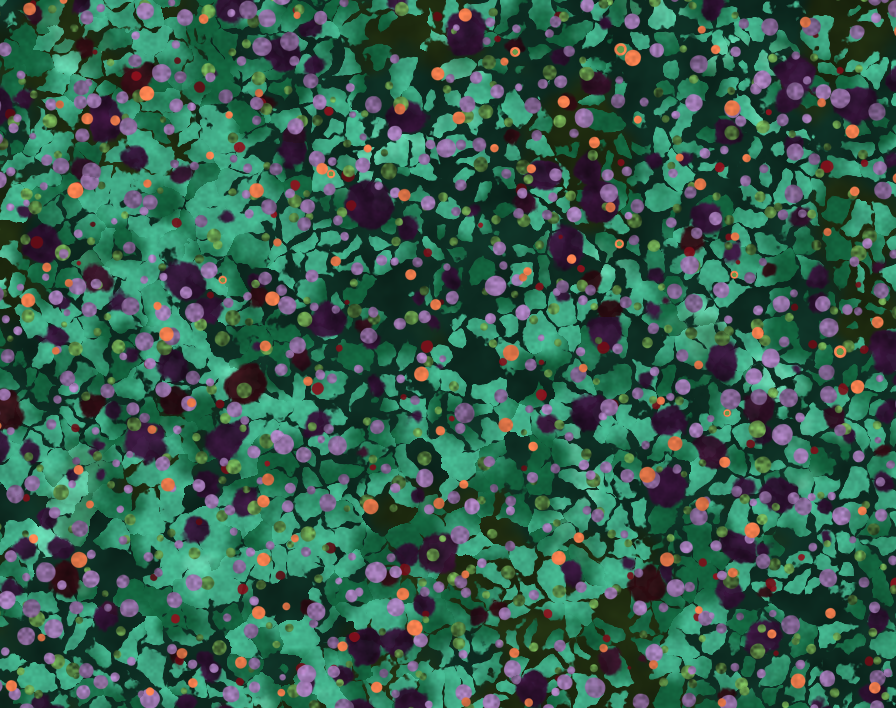
Reproduce this texture procedurally as a Shadertoy shader.

```glsl
// Abstract paint: broken teal patches over dark green, with purple blots and scattered lilac, green and orange dots.

// Colours
const vec3 PALE_TEAL   = vec3(0.25, 0.66, 0.52);
const vec3 MID_GREEN   = vec3(0.07, 0.37, 0.23);
const vec3 DEEP_GREEN  = vec3(0.05, 0.17, 0.13);
const vec3 OLIVE_BROWN = vec3(0.13, 0.16, 0.04);
const vec3 PURPLE      = vec3(0.19, 0.06, 0.20);
const vec3 MAROON      = vec3(0.19, 0.04, 0.07);
const vec3 RED         = vec3(0.46, 0.05, 0.09);
const vec3 LILAC       = vec3(0.60, 0.45, 0.67);
const vec3 LEAF        = vec3(0.40, 0.60, 0.29);
const vec3 ORANGE      = vec3(0.90, 0.47, 0.29);

// Sizes, in canvas heights or repeats per height
const float PATCH_FREQ  = 27.0;
const float GAP_WIDTH   = 0.17;
const float GAP_RAGGED  = 0.95;
const float DARK_CELLS  = 0.08;
const float WARP        = 0.022;
const float BLOT_RAGGED = 0.024;
const float GRAIN_FREQ  = 210.0;

float hash(vec2 p) {
    return fract(sin(dot(p, vec2(127.1, 311.7))) * 43758.5453);
}

float noise(vec2 p) {
    vec2 i = floor(p), f = fract(p);
    f = f * f * (3.0 - 2.0 * f);
    return mix(mix(hash(i), hash(i + vec2(1, 0)), f.x),
               mix(hash(i + vec2(0, 1)), hash(i + vec2(1, 1)), f.x), f.y);
}

float fbm(vec2 p) {
    float sum = 0.0, amp = 0.533;
    for (int i = 0; i < 4; i++) {
        sum += amp * noise(p);
        p = mat2(1.6, 1.2, -1.2, 1.6) * p + 7.3;
        amp *= 0.5;
    }
    return sum;
}

// Irregular cells: x = distance to the border, y = random value of the cell
vec2 patches(vec2 q) {
    float nearest = 9.0, second = 9.0, id = 0.0;
    for (int y = -1; y <= 1; y++)
    for (int x = -1; x <= 1; x++) {
        vec2 cell = floor(q) + vec2(x, y);
        float d = length(cell + vec2(hash(cell), hash(cell + 31.7)) - q);
        second = min(second, max(d, nearest));
        if (d < nearest) { nearest = d; id = hash(cell + 5.1); }
    }
    return vec2(second - nearest, id);
}

// Scattered discs: x = signed distance, y = distance over radius, z = random value
vec3 scatter(vec2 p, float freq, float density, float rMin, float rMax, float seed) {
    vec3 best = vec3(9.0, 9.0, 0.0);
    for (int y = -1; y <= 1; y++)
    for (int x = -1; x <= 1; x++) {
        vec2 cell = floor(p * freq) + vec2(x, y);
        vec2 key = cell + seed;
        if (hash(key) > density) continue;
        vec2 centre = (cell + vec2(hash(key + 11.3), hash(key + 23.9))) / freq;
        float size = hash(key + 47.1);
        float r = mix(rMin, rMax, size * size);
        float d = length(p - centre);
        if (d - r < best.x) best = vec3(d - r, d / r, hash(key + 61.7));
    }
    return best;
}

float cover(float d, float soft) {
    return 1.0 - smoothstep(-soft, soft, d);
}

void mainImage(out vec4 fragColor, in vec2 fragCoord) {
    vec2 p = fragCoord / iResolution.y;
    float px = 0.8 / iResolution.y;
    float grain = noise(p * GRAIN_FREQ) - 0.5;
    float broad = fbm(p * 4.0 + 3.0);
    float ragged = fbm(p * 42.0) - 0.5;
    vec2 warp = vec2(fbm(p * 24.0 + 17.0), fbm(p * 24.0 + 53.0)) - 0.5;

    // Dark ground with olive smears
    vec3 col = mix(DEEP_GREEN, OLIVE_BROWN, 0.8 * smoothstep(0.52, 0.68, fbm(p * 5.0 + 40.0)));
    col *= 0.65 + 0.7 * fbm(p * 18.0 + 9.0);

    // Teal patches split by ragged gaps
    vec2 cell = patches((p + WARP * 2.0 * warp) * PATCH_FREQ);
    float body = cell.x - GAP_WIDTH + GAP_RAGGED * ragged - 0.7 * (broad - 0.5);
    body -= step(cell.y, DARK_CELLS);
    float tone = 0.5 * noise(p * 17.0 + 80.0) + 0.3 * cell.y + 0.2 * fbm(p * 34.0 + 21.0);
    vec3 teal = mix(MID_GREEN, PALE_TEAL, smoothstep(0.33, 0.60, tone));
    teal *= 1.0 + 0.35 * ragged + 0.12 * grain;
    teal += 0.14 * smoothstep(0.64, 0.80, fbm(p * 11.0 + 90.0));
    col = mix(col, teal, smoothstep(-0.04, 0.06, body));

    // Purple and maroon blots, then small red drops
    vec3 blot = scatter(p + 0.5 * WARP * warp, 15.0, 0.58, 0.009, 0.032, 100.0);
    vec3 blotCol = mix(PURPLE, MAROON, smoothstep(0.6, 0.9, blot.z)) * (1.0 + 1.2 * ragged);
    col = mix(col, blotCol, 0.94 * cover(blot.x + BLOT_RAGGED * ragged, 0.002 + px));
    vec3 drop = scatter(p, 11.0, 0.6, 0.004, 0.009, 200.0);
    col = mix(col, RED * (0.7 + 0.6 * drop.z), 0.9 * cover(drop.x + 0.006 * ragged, px));

    // Grainy raised dots with slightly uneven rims
    float rim = 0.004 * ragged;
    vec3 leaf = scatter(p, 21.0, 0.60, 0.005, 0.0115, 300.0);
    vec3 leafCol = LEAF * (0.72 + 0.45 * leaf.z + 0.65 * grain - 0.15 * leaf.y);
    col = mix(col, leafCol, 0.92 * cover(leaf.x + rim, px));
    vec3 lilac = scatter(p, 24.0, 0.62, 0.0055, 0.0145, 400.0);
    vec3 lilacCol = LILAC * (0.88 + 0.3 * lilac.z + 0.35 * grain - 0.12 * lilac.y);
    col = mix(col, lilacCol, 0.95 * cover(lilac.x + rim, px));
    vec3 orange = scatter(p, 13.0, 0.58, 0.0055, 0.0115, 500.0);
    vec3 orangeCol = ORANGE * (0.9 + 0.2 * orange.z + 0.2 * grain);
    float core = step(0.92, orange.z) * (1.0 - smoothstep(0.5, 0.65, orange.y));
    col = mix(col, mix(orangeCol, LEAF, core), cover(orange.x + 0.5 * rim, px));

    fragColor = vec4(clamp(col, 0.0, 1.0), 1.0);
}
```
